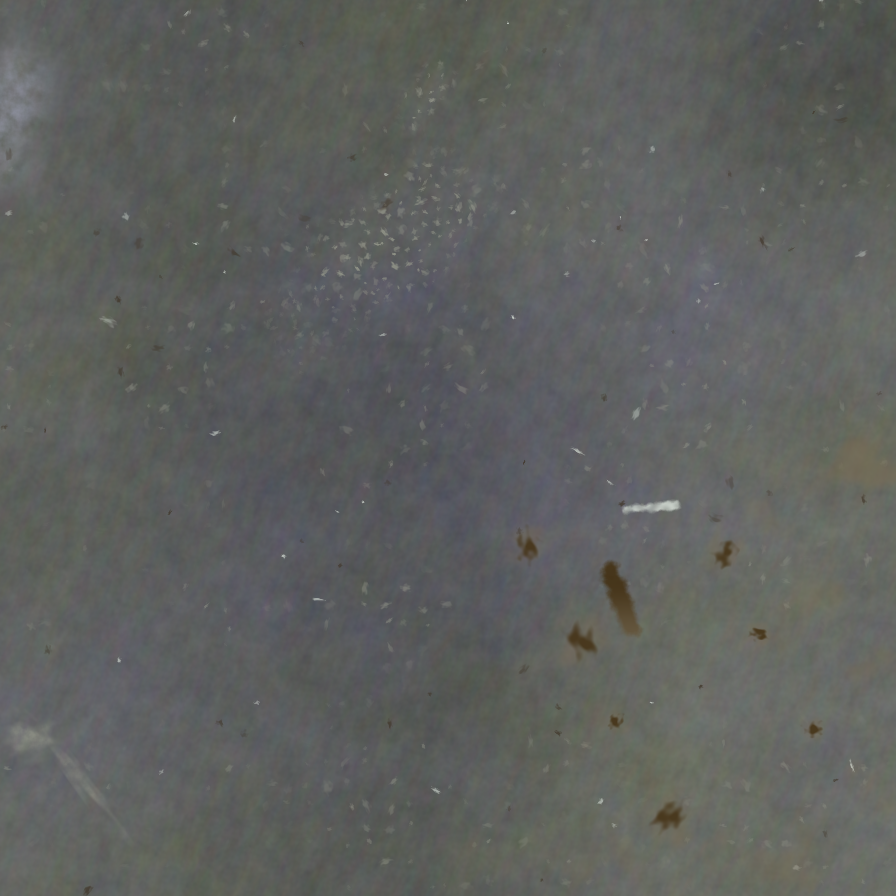
A three.js fragment shader for this texture:

```glsl
varying vec2 vUv;

const vec3 DARK_GREY = vec3(0.322, 0.332, 0.322);
const vec3 LIGHT_GREY = vec3(0.437, 0.446, 0.428);
const vec3 COOL_SHIFT = vec3(0.002, -0.006, 0.050);
const vec3 PALE_DUST = vec3(0.58, 0.59, 0.54);
const vec3 GLINT = vec3(0.80, 0.83, 0.80);
const vec3 HAZE = vec3(0.56, 0.57, 0.63);
const vec3 OCHRE = vec3(0.47, 0.42, 0.33);
const vec3 RUST = vec3(0.27, 0.20, 0.09);
const vec3 DARK_SPECK = vec3(0.25, 0.21, 0.16);

vec2 hash2(vec2 p) {
  vec3 q = fract(p.xyx * vec3(0.1031, 0.1030, 0.0973));
  q += dot(q, q.yzx + 33.33);
  return fract((q.xx + q.yz) * q.zy);
}

float cornerSlope(vec2 cell, vec2 offset) {
  float angle = 6.2832 * hash2(cell).x;
  return dot(vec2(cos(angle), sin(angle)), offset);
}

float gradientNoise(vec2 p) {
  vec2 i = floor(p), f = fract(p);
  vec2 u = f * f * f * (f * (f * 6.0 - 15.0) + 10.0);
  vec2 e = vec2(1.0, 0.0);
  float low = mix(cornerSlope(i, f), cornerSlope(i + e, f - e), u.x);
  float high = mix(cornerSlope(i + e.yx, f - e.yx), cornerSlope(i + e.xx, f - e.xx), u.x);
  return mix(low, high, u.y);
}

float fbm(vec2 p) {
  float sum = 0.0, gain = 1.0;
  for (int i = 0; i < 4; i++) {
    sum += gain * gradientNoise(p);
    p = p * 2.03 + 17.1;
    gain *= 0.5;
  }
  return sum;
}

vec2 rotate(vec2 p, float angle) {
  float c = cos(angle), s = sin(angle);
  return vec2(c * p.x + s * p.y, c * p.y - s * p.x);
}

// Soft tilted ellipse with an uneven rim
float blot(vec2 p, vec2 center, vec2 radii, float angle, float ragged) {
  vec2 d = rotate(p - center, angle) / radii;
  float rim = length(d) + ragged * gradientNoise(d * 1.7 + center * 40.0);
  return 1.0 - smoothstep(0.1, 1.0, rim);
}

// Jittered soft flecks of random tilt in a share of the grid cells
float specks(vec2 p, float cells, float share, float size, float seed) {
  vec2 q = rotate(p, seed) * cells + 0.35 * vec2(gradientNoise(p * 31.0), gradientNoise(p * 31.0 + 9.0));
  vec2 id = floor(q) + seed + 90.0;
  vec2 pick = hash2(id + 57.0), tilt = hash2(id + 23.0);
  vec2 d = fract(q) - 0.3 - 0.4 * hash2(id);
  d = rotate(d, 6.2832 * tilt.x) * vec2(1.0, mix(1.0, 1.9, tilt.y));
  float radius = size * mix(0.4, 1.0, pick.y);
  float rim = length(d) / radius + 0.7 * gradientNoise(d * 1.6 / radius + id);
  return step(pick.x, share) * mix(0.4, 1.0, tilt.y) * (1.0 - smoothstep(0.2, 1.0, rim));
}

float segment(vec2 p, vec2 a, vec2 b) {
  vec2 ab = b - a;
  return length(p - a - ab * clamp(dot(p - a, ab) / dot(ab, ab), 0.0, 1.0));
}

vec3 metal(vec2 p) {
  float light = 0.16 + 0.58 * smoothstep(0.42, 0.85, p.x) + 0.28 * (1.0 - smoothstep(0.0, 0.25, p.x));
  light += 0.12 * smoothstep(0.5, 0.0, p.y);
  light -= 0.8 * blot(p, vec2(1.0), vec2(0.45, 0.36), 0.6, 0.2);
  light += 0.26 * fbm(p * 3.0 + 4.0) + 0.18 * fbm(p * 16.0);
  light += 0.20 * fbm(p * 48.0 + 5.0);
  float cool = 0.6 * fbm(p * 3.2 + 31.0) + 0.5 * fbm(p * 11.0 + 8.0);
  cool += 0.75 * blot(p, vec2(0.45, 0.5), vec2(0.75, 0.45), 0.5, 0.3) - 0.18;

  // Fine tilted streaks, shifted apart for each colour channel
  vec2 s = rotate(p, -0.38) * vec2(80.0, 27.0);
  vec3 streak = vec3(fbm(s), fbm(s + 41.0), fbm(s + 83.0));
  float grain = gradientNoise(p * 170.0);
  return mix(DARK_GREY, LIGHT_GREY, light) + COOL_SHIFT * cool + 0.025 * streak + 0.014 * grain;
}

vec3 addDust(vec3 color, vec2 p) {
  float patches = smoothstep(-0.2, 0.5, fbm(p * 6.0 + 12.0));
  float cluster = blot(p, vec2(0.43, 0.73), vec2(0.17, 0.09), 0.75, 0.5);
  cluster += 0.8 * blot(p, vec2(0.475, 0.89), vec2(0.06, 0.03), 1.1, 0.5);
  float corner = blot(p, vec2(0.035, 0.178), vec2(0.036, 0.026), 0.0, 0.9);
  float trail = blot(p, vec2(0.09, 0.13), vec2(0.08, 0.012), -0.9, 0.9);
  float mottle = 0.8 + 0.7 * fbm(p * 60.0);
  color = mix(color, HAZE, 0.7 * mottle * blot(p, vec2(0.005, 0.87), vec2(0.075, 0.12), -0.15, 0.4));
  color = mix(color, PALE_DUST, mottle * (0.12 * cluster + 0.7 * corner + 0.5 * trail));
  color = mix(color, PALE_DUST, min(1.1 * cluster, 0.9) * specks(p, 52.0, 0.8, 0.45, 3.0));
  color = mix(color, PALE_DUST, min(1.1 * cluster, 0.9) * specks(p, 75.0, 0.6, 0.45, 8.0));
  color = mix(color, PALE_DUST, 0.55 * patches * specks(p, 45.0, 0.4, 0.38, 11.0));
  return mix(color, GLINT, 0.9 * specks(p, 24.0, 0.06, 0.15, 29.0));
}

vec3 addRust(vec3 color, vec2 p) {
  float lowerRight = smoothstep(0.35, 0.9, p.x) * (1.0 - smoothstep(0.35, 0.6, p.y));
  float warm = smoothstep(0.1, 0.7, fbm(p * 13.0 + 60.0));
  color = mix(color, OCHRE, 0.4 * lowerRight * warm);
  color = mix(color, OCHRE, 0.6 * blot(p, vec2(0.965, 0.48), vec2(0.07, 0.045), 0.3, 0.8));
  for (int i = 1; i < 8; i++) {
    float n = float(i);
    vec2 center = vec2(0.55, 0.08) + vec2(0.42, 0.4) * fract(n * vec2(0.618, 0.755));
    float radius = mix(0.010, 0.026, hash2(vec2(n, 5.0)).x);
    color = mix(color, OCHRE, 0.4 * blot(p, center, vec2(radius * 1.7), 0.0, 0.6));
    color = mix(color, RUST, 0.9 * blot(p, center, vec2(radius, radius * 0.75), n, 0.9));
  }
  return mix(color, DARK_SPECK, 0.8 * specks(p, 26.0, 0.07, 0.2, 47.0));
}

void main() {
  vec2 p = vUv;
  vec3 color = addRust(addDust(metal(p), p), p);

  // Long rust flake and bright scratch
  float wobble = 0.005 * fbm(p * 65.0);
  float flake = segment(p, vec2(0.681, 0.362), vec2(0.704, 0.300)) + wobble;
  vec3 flakeColor = mix(RUST, OCHRE, 0.6 * smoothstep(0.35, 0.29, p.y));
  color = mix(color, flakeColor, 0.95 * (1.0 - smoothstep(0.005, 0.015, flake)));
  float scratch = segment(p, vec2(0.70, 0.432), vec2(0.754, 0.435)) + wobble;
  float broken = clamp(0.75 + 0.7 * gradientNoise(p * 90.0), 0.0, 1.0);
  color = mix(color, GLINT, broken * (1.0 - smoothstep(0.001, 0.007, scratch)));
  gl_FragColor = vec4(color, 1.0);
}
```
